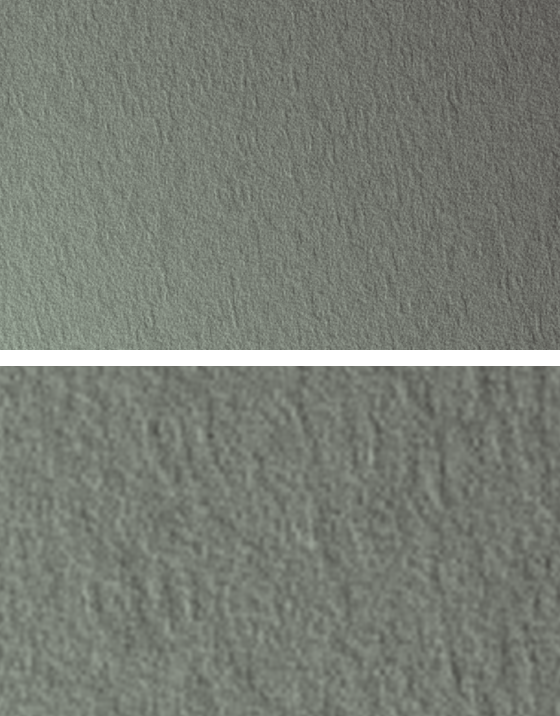
Top: the whole. Bottom: its middle third, enlarged.
This texture is drawn by a Shadertoy shader. Its source:

```glsl
const vec3 SHADOW_SIDE = vec3(0.386, 0.380, 0.364);
const vec3 LIGHT_SIDE  = vec3(0.542, 0.588, 0.534);
const vec3 RELIEF_TINT = vec3(0.97, 1.05, 0.98);
const vec2 CREASE_FREQ = vec2(76.0, 25.0);   // cells per canvas height
const vec2 GRAIN_FREQ  = vec2(190.0, 160.0);
const vec2 LIGHT_STEP  = vec2(0.0022, 0.0012);
const float SLANT         = 0.14;
const float CREASE_DEPTH  = 0.085;
const float GRAIN_DEPTH   = 0.135;
const float MOTTLE_DEPTH  = 0.015;
const float SPECKLE_DEPTH = 0.085;

// Integer hash of a lattice cell, 0 to 1
float hash(vec2 cell) {
    uvec2 n = uvec2(ivec2(cell)) * uvec2(1597u, 3571u);
    uint h = (n.x ^ (n.y << 8)) * 747796u + 28917u;
    h = (h ^ (h >> 15)) * 739391u;
    h = (h ^ (h >> 13)) * 277803u;
    h ^= h >> 16;
    return float(h & 65535u) / 65535.0;
}

float noise(vec2 p) {
    vec2 cell = floor(p);
    vec2 f = fract(p);
    f = f * f * (3.0 - 2.0 * f);
    float low  = mix(hash(cell), hash(cell + vec2(1, 0)), f.x);
    float high = mix(hash(cell + vec2(0, 1)), hash(cell + vec2(1, 1)), f.x);
    return mix(low, high, f.y);
}

// Short, slightly slanted grooves that fade in and out over the sheet
float creases(vec2 p) {
    vec2 bend = vec2(noise(p * 40.0), noise(p * 40.0 + 71.0)) - 0.5;
    vec2 q = vec2(p.x + SLANT * p.y, p.y) + bend * vec2(0.009, 0.016);
    float groove = smoothstep(0.62, 0.08, noise(q * CREASE_FREQ + 13.0));
    float patches = smoothstep(0.2, 0.7, noise(p * 17.0 + 40.0));
    return groove * mix(0.6, 1.0, patches);
}

float grain(vec2 p) {
    vec2 turned = vec2(p.x + 0.35 * p.y, p.y - 0.35 * p.x) + 3.0;
    return 0.6 * noise(p * GRAIN_FREQ) + 0.4 * noise(turned * GRAIN_FREQ * 0.6);
}

float surfaceHeight(vec2 p) {
    return GRAIN_DEPTH * grain(p) - CREASE_DEPTH * creases(p);
}

void mainImage(out vec4 fragColor, in vec2 fragCoord) {
    vec2 uv = fragCoord / iResolution.xy;
    vec2 p = fragCoord / iResolution.y;

    // Broad falloff from the lower left to the upper right
    float glow = 1.0 - 0.75 * uv.x - 0.35 * uv.y + 0.13 * uv.x * uv.y;
    glow -= 0.1 * smoothstep(0.06, 0.0, uv.x) * uv.y;
    vec3 color = mix(SHADOW_SIDE, LIGHT_SIDE, glow);

    // Embossed relief lit from the left, with darker groove floors
    float relief = surfaceHeight(p - LIGHT_STEP) - surfaceHeight(p + LIGHT_STEP);
    relief -= 0.22 * CREASE_DEPTH * (creases(p) - 0.25);

    // Soft mottling and fine bright speckle
    relief += MOTTLE_DEPTH * (noise(p * vec2(60.0, 42.0) + 9.0) - 0.5);
    relief += SPECKLE_DEPTH * (noise(p * 235.0 + 57.0) - 0.5);

    color += relief * RELIEF_TINT;
    fragColor = vec4(clamp(color, 0.0, 1.0), 1.0);
}
```
